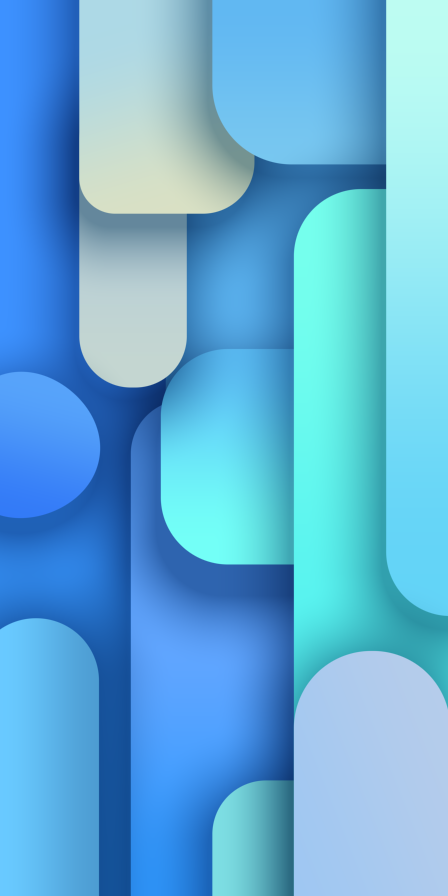
Give the GLSL for this background, as a Shadertoy shader.

```glsl
// Overlapping rounded cards and pills in blue, aqua and sand on a blue ground.
// Each layer is a signed distance shape with a gradient fill; it first darkens
// what lies below it with a soft offset shadow, then paints over it.

const vec3 SHADOW_TINT = vec3(0.30, 0.47, 0.58);

// Distance to a box given by its lower left and upper right corners
float roundBox(vec2 p, vec2 lo, vec2 hi, float radius) {
    vec2 q = abs(p - 0.5 * (lo + hi)) - 0.5 * (hi - lo) + radius;
    return length(max(q, 0.0)) + min(max(q.x, q.y), 0.0) - radius;
}

// Distance to a slightly uneven disc
float blob(vec2 p, vec2 center, float radius) {
    vec2 q = p - center;
    float angle = atan(q.y, q.x);
    return length(q) - radius - 0.004 * cos(3.0 * angle + 0.5);
}

// Multiply by a shadow that fades with distance
void castShadow(inout vec3 col, float d, float width, float strength) {
    float fade = 1.0 - clamp(d / width, 0.0, 1.0);
    col *= mix(vec3(1.0), SHADOW_TINT, strength * fade * fade);
}

void paint(inout vec3 col, float d, vec3 fill) {
    float aa = 0.75 / iResolution.x;
    col = mix(col, fill, 1.0 - smoothstep(-aa, aa, d));
}

// Shadow and fill of one card; shade holds the shadow offset and strength
void card(inout vec3 col, vec2 p, vec2 lo, vec2 hi, float radius, vec3 fill, vec3 shade) {
    castShadow(col, roundBox(p - shade.xy, lo, hi, radius), 0.17, shade.z);
    paint(col, roundBox(p, lo, hi, radius), fill);
}

// Vertical blend between two heights
vec3 ramp(vec3 low, vec3 high, float y0, float y1, float y) {
    return mix(low, high, smoothstep(y0, y1, y));
}

void mainImage(out vec4 fragColor, in vec2 fragCoord) {
    // The canvas spans 1 by 2 units
    vec2 p = fragCoord / iResolution.xy * vec2(1.0, 2.0);
    vec3 soft = vec3(-0.01, -0.03, 0.65);
    vec3 fill;

    // Blue ground
    vec3 col = ramp(vec3(0.16, 0.53, 0.88), vec3(0.24, 0.57, 1.0), 0.0, 1.4, p.y);

    // Sky panel behind the middle
    fill = vec3(0.37, 0.72, 0.96);
    card(col, p, vec2(0.37, 0.9), vec2(1.2, 2.3), 0.05, fill, vec3(0.0, 0.0, 0.4));

    // Blue column and the small aqua card at its foot
    fill = ramp(vec3(0.19, 0.60, 1.0), vec3(0.38, 0.65, 1.0), 0.0, 0.6, p.y);
    card(col, p, vec2(0.292, -0.3), vec2(0.9, 1.107), 0.12, fill, soft);
    fill = vec3(0.49, 0.87, 0.89);
    card(col, p, vec2(0.474, -0.3), vec2(0.9, 0.258), 0.12, fill, soft);

    // Aqua card in the centre
    fill = ramp(vec3(0.45, 1.0, 0.97), vec3(0.37, 0.76, 0.98), 0.78, 1.23, p.y);
    card(col, p, vec2(0.359, 0.740), vec2(0.9, 1.221), 0.15, fill, vec3(-0.01, -0.07, 0.75));

    // Sand pill and the sand card above it
    fill = ramp(vec3(0.77, 0.84, 0.82), vec3(0.72, 0.81, 0.84), 1.15, 1.5, p.y);
    card(col, p, vec2(0.177, 1.135), vec2(0.417, 1.8), 0.115, fill, soft);
    fill = ramp(vec3(0.85, 0.88, 0.77), vec3(0.68, 0.85, 0.90), 1.5, 1.95, p.y + 0.3 * (0.3 - p.x));
    card(col, p, vec2(0.177, 1.523), vec2(0.568, 2.3), p.x < 0.37 ? 0.08 : 0.115, fill, soft);

    // Sky card at the top
    fill = ramp(vec3(0.47, 0.78, 0.94), vec3(0.38, 0.72, 0.95), 1.62, 2.0, p.y);
    card(col, p, vec2(0.474, 1.633), vec2(1.2, 2.3), 0.177, fill, soft);

    // Aqua column and the tall panel at the right edge
    fill = ramp(vec3(0.34, 0.95, 0.94), vec3(0.46, 1.0, 0.93), 0.5, 1.5, p.y);
    card(col, p, vec2(0.656, -0.3), vec2(1.01, 1.578), 0.15, fill, soft);
    fill = ramp(vec3(0.39, 0.83, 0.97), vec3(0.74, 0.99, 0.95), 0.7, 2.0, p.y);
    card(col, p, vec2(0.862, 0.625), vec2(1.4, 2.3), 0.143, fill, soft);

    // Lavender pill at the lower right
    fill = mix(vec3(0.62, 0.78, 0.95), vec3(0.71, 0.80, 0.92), smoothstep(0.6, 1.2, p.x + 0.4 * p.y));
    card(col, p, vec2(0.656, -0.3), vec2(1.005, 0.547), 0.172, fill, vec3(0.0, 0.0, 0.55));

    // Pill at the lower left
    fill = mix(vec3(0.41, 0.79, 1.0), vec3(0.30, 0.61, 0.82), smoothstep(0.0, 0.24, p.x));
    card(col, p, vec2(-0.06, -0.3), vec2(0.221, 0.620), 0.14, fill, vec3(0.0, -0.01, 0.6));

    // Blue blob at the left edge
    vec2 center = vec2(0.057, 1.005);
    fill = ramp(vec3(0.20, 0.48, 0.97), vec3(0.34, 0.64, 0.98), 0.85, 1.17, p.y + 0.25 * p.x);
    castShadow(col, blob(p + vec2(0.0, 0.035), center, 0.163), 0.14, 0.6);
    paint(col, blob(p, center, 0.163), fill);

    fragColor = vec4(col, 1.0);
}
```
